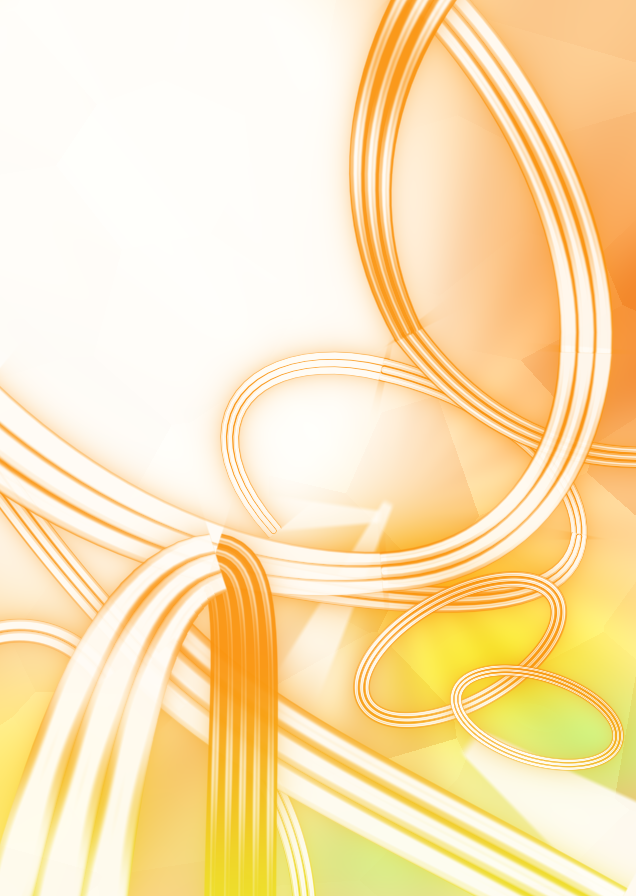
Write a WebGL 2 fragment shader that draws this background.

```glsl
#version 300 es
precision highp float;
// Glossy orange ribbons looping over a white, peach and lime backdrop.
// Ribbons are cubic curves whose signed offset is split into shiny tubes;
// the backdrop is soft glows, a fan of rays and cellular facets.
uniform vec2 u_resolution;
out vec4 fragColor;

const vec2 CANVAS = vec2(5.46, 7.68);  // working units across and up
const vec3 WHITE = vec3(1.0, 0.995, 0.98);
const vec3 PEACH = vec3(1.0, 0.84, 0.62);
const vec3 ORANGE = vec3(0.97, 0.56, 0.2);
const vec3 AMBER = vec3(0.98, 0.58, 0.06);
const vec3 GOLD = vec3(0.99, 0.73, 0.13);
const vec3 YELLOW = vec3(0.98, 0.93, 0.16);
const vec3 LIME = vec3(0.78, 0.98, 0.52);
const vec2 FAN_CENTRE = vec2(3.3, 3.25);
const int STEPS = 22;                  // segments per curve
const float SHADOW = 0.28;
const float OPACITY = 0.92;
const float FACETS = 0.13;

vec3 col;  // colour built up layer by layer
vec2 q;    // this point in working units

vec2 hash2(vec2 p) {
  return fract(sin(p * mat2(127.1, 311.7, 269.5, 183.3)) * 43758.5);
}

// Shade of the nearest cell, with a slight slope inside each facet
float facets(vec2 p) {
  float best = 9.0, shade = 0.0;
  for (int k = 0; k < 9; k++) {
    vec2 id = floor(p) + vec2(k % 3, k / 3) - 1.0, h = hash2(id);
    vec2 d = p - id - h;
    if (dot(d, d) < best) { best = dot(d, d); shade = h.x + 0.6 * dot(d, h - 0.5); }
  }
  return shade;
}

void glow(vec2 centre, vec2 size, vec3 tint, float amount) {
  vec2 d = (q - centre) / size;
  col = mix(col, tint, amount * exp(-dot(d, d)));
}

// White beam that widens and fades from a to b
void shard(vec2 a, vec2 b, float width, float amount) {
  vec2 axis = b - a, d = q - a;
  float t = dot(d, axis) / dot(axis, axis);
  float side = abs(axis.x * d.y - axis.y * d.x) / length(axis);
  float inside = 1.0 - smoothstep(-0.03, 0.02, side - width * (0.25 + t));
  col = mix(col, WHITE, amount * inside * smoothstep(0.0, 0.04, t) * (1.0 - smoothstep(0.7, 1.0, t)));
}

// Band of shiny tubes, given the signed offset from its axis
void paint(float offset, float width, float tubes, float light, float alpha) {
  float pixel = CANVAS.y / u_resolution.y;
  float u = fract(clamp(offset / width * 0.5 + 0.5, 0.0, 0.999) * tubes);
  float gleam = 0.16 * sin(q.x * 2.3 + q.y * 3.1) + 0.1 * sin(u * 19.0 + q.y);
  vec3 rim = mix(YELLOW * 0.95, AMBER, smoothstep(-0.3, 2.2, q.y));
  vec3 body = mix(rim, WHITE, smoothstep(0.15, 0.95, 3.0 * u * (1.0 - u) + light + gleam));
  float gap = abs(offset) - width;
  col = mix(col, rim, alpha * SHADOW * exp(-max(gap, 0.0) * 11.0));
  col = mix(col, body, alpha * (1.0 - smoothstep(-pixel, pixel, gap)));
}

// Cubic curve; the columns of p are its control points
void ribbon(mat4x2 p, float w0, float w1, float tubes, float light) {
  float best = 1e5, offset = 0.0, place = 0.0, beyond = 0.0;
  vec2 from = p[0];
  for (int i = 1; i <= STEPS; i++) {
    float t = float(i) / float(STEPS), s = 1.0 - t;
    vec2 to = p * vec4(s * s * s, 3.0 * s * s * t, 3.0 * s * t * t, t * t * t);
    vec2 axis = to - from, rel = q - from;
    float h = clamp(dot(rel, axis) / dot(axis, axis), 0.0, 1.0);
    vec2 away = rel - axis * h;
    float dist = length(away);
    if (dist < best) {
      best = dist;
      offset = axis.x * rel.y > axis.y * rel.x ? dist : -dist;
      place = (float(i - 1) + h) / float(STEPS);
      beyond = abs(dot(away, normalize(axis)));
    }
    from = to;
  }
  // Flat cut at both ends, so that joined curves meet cleanly
  bool end = abs(place - 0.5) > 0.4999;
  float cut = end ? 1.0 - smoothstep(0.015, 0.035, beyond) : 1.0;
  paint(offset, mix(w0, w1, place), tubes, light, OPACITY * cut);
}

void ring(vec2 centre, vec2 radii, float tilt, float width) {
  vec2 p = mat2(cos(tilt), -sin(tilt), sin(tilt), cos(tilt)) * (q - centre);
  float k = length(p / radii);
  float offset = k * (k - 1.0) / max(length(p / (radii * radii)), 0.001);
  if (k > 0.3) paint(offset, width, 3.0, 0.05, OPACITY);
}

void backdrop() {
  float tinted = smoothstep(0.82, 1.5, length((q - vec2(1.2, 5.5)) / vec2(2.3, 3.0)));
  col = mix(WHITE, PEACH, tinted);
  glow(vec2(5.6, 5.1), vec2(1.25, 1.35), ORANGE, 0.85);
  glow(vec2(3.7, 2.75), vec2(1.0, 0.45), GOLD, 0.9);
  glow(vec2(0.2, 0.8), vec2(1.5, 1.1), YELLOW, 0.5);
  glow(vec2(4.3, 1.95), vec2(1.2, 0.75), YELLOW, 0.95);
  glow(vec2(5.1, 1.3), vec2(0.9, 0.5), LIME, 0.8);
  glow(vec2(3.4, 0.3), vec2(1.4, 0.6), LIME, 0.65);
  glow(vec2(2.8, 1.9), vec2(0.5), WHITE, 0.6);
  vec2 ray = q - FAN_CENTRE;
  float angle = atan(ray.y, ray.x);
  float fan = (sin(angle * 9.0) + 0.6 * sin(angle * 23.0)) * smoothstep(0.2, 1.5, length(ray));
  float relief = FACETS * (facets(mat2(0.7, 0.45, -0.55, 0.8) * q) - 0.5) + 0.025 * fan;
  col += relief * (0.1 + tinted) * vec3(0.25, 0.8, 1.0);
  shard(vec2(3.35, 3.4), vec2(2.5, 1.7), 0.18, 0.75);
  shard(FAN_CENTRE, vec2(1.5, 3.3), 0.2, 0.7);
  shard(vec2(4.0, 1.35), vec2(6.2, -0.2), 0.5, 0.9);
}

void main() {
  q = gl_FragCoord.xy / u_resolution * CANVAS;
  backdrop();
  // Middle loop
  ribbon(mat4x2(2.35,3.13, 1.5,4.08, 2.2,4.78, 3.3,4.51), .07, .1, 3., .35);
  ribbon(mat4x2(3.3,4.51, 4.2,4.3, 5.,3.68, 4.97,3.08), .1, .07, 3., .15);
  ribbon(mat4x2(4.97,3.08, 4.9,2.48, 4.,2.38, 2.,2.78), .07, .14, 3., .15);
  // Low strands
  ribbon(mat4x2(-.1,3.68, .2,3.28, .6,2.68, 1.6,1.68), .14, .12, 3., .35);
  ribbon(mat4x2(-.1,2.23, .2,2.33, .6,2.28, .9,1.88), .1, .1, 2., .2);
  ribbon(mat4x2(2.25,1.08, 2.5,.68, 2.62,.2, 2.62,-.2), .1, .1, 3., .2);
  ribbon(mat4x2(1.4,2.08, 2.2,1.28, 3.4,.78, 5.2,-.22), .36, .34, 3., .32);
  // Tall loop
  ribbon(mat4x2(3.5,4.83, 3.95,4.23, 4.6,3.73, 5.6,3.76), .13, .09, 3., .1);
  ribbon(mat4x2(3.3,2.78, 2.1,2.68, .8,3.18, -.3,4.13), .17, .38, 3., .42);
  ribbon(mat4x2(5.03,4.68, 4.98,3.68, 4.4,2.83, 3.3,2.78), .23, .17, 3., .3);
  ribbon(mat4x2(3.55,7.88, 4.4,7.08, 5.1,5.78, 5.03,4.68), .21, .23, 3., .2);
  ribbon(mat4x2(3.72,7.83, 3.1,6.88, 3.,5.78, 3.5,4.83), .25, .13, 3., -.05);
  // Small rings
  ring(vec2(3.95, 2.11), vec2(0.93, 0.46), 0.5, 0.07);
  ring(vec2(4.61, 1.53), vec2(0.72, 0.36), -0.3, 0.05);
  // Foreground arch, far side then near side
  ribbon(mat4x2(1.85,2.85, 2.2,2.78, 2.08,2., 2.06,-.22), .26, .31, 5., -.28);
  ribbon(mat4x2(.45,-.22, .75,1.28, 1.1,2.68, 1.85,2.85), .62, .26, 3., .36);
  fragColor = vec4(clamp(col, 0.0, 1.0), 1.0);
}
```
